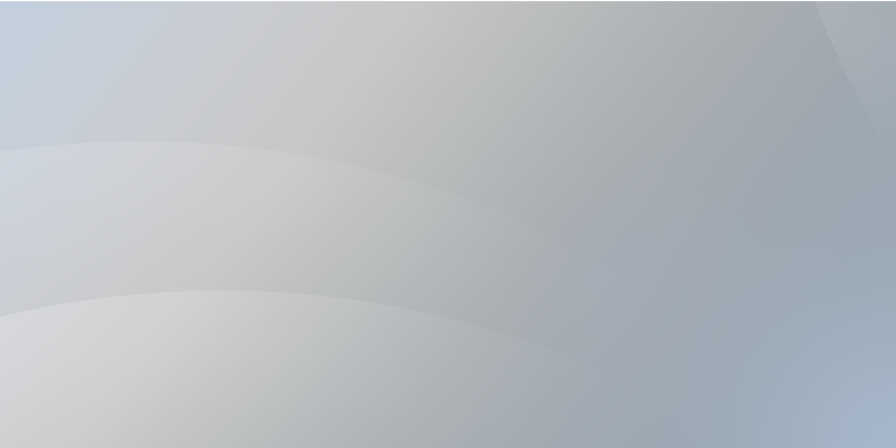
A Shadertoy shader for this background:

```glsl
const int STOP_COUNT = 8;
const float STOP_POS[STOP_COUNT] = float[](0.0, 0.13, 0.22, 0.34, 0.48, 0.60, 0.72, 0.85);
const vec3 STOP_COLOR[STOP_COUNT] = vec3[](
    vec3(0.762, 0.814, 0.870), vec3(0.783, 0.808, 0.842),
    vec3(0.788, 0.798, 0.815), vec3(0.775, 0.779, 0.776),
    vec3(0.715, 0.725, 0.730), vec3(0.662, 0.682, 0.694),
    vec3(0.625, 0.659, 0.691), vec3(0.605, 0.652, 0.698));
const vec2 GRADIENT_AXIS = vec2(0.358, -0.284);

// Glows
const vec3 CORNER_BLUE = vec3(0.648, 0.715, 0.790);
const vec2 CORNER_POS = vec2(2.0, 0.0);
const float CORNER_RADIUS = 0.46;
const vec3 LAVENDER = vec3(0.640, 0.672, 0.725);
const vec2 LAVENDER_POS = vec2(1.41, 0.37);
const float LAVENDER_RADIUS = 0.30;

// Discs: centre x, centre y, radius
const vec3 UPPER_DISC = vec3(0.3125, -1.4375, 2.122);
const vec3 LOWER_DISC = vec3(0.495, -1.7786, 2.130);
const vec3 RIGHT_DISC = vec3(3.797, 1.763, 2.122);
const float UPPER_ALPHA = 0.13;
const float LOWER_ALPHA = 0.20;
const float RIGHT_ALPHA = 0.08;
const float DISC_FADE_END = 1.50;
const float RIM_HEIGHT = 0.0026;

vec3 diagonalGradient(vec2 p) {
    float s = dot(p - vec2(0.0, 1.0), GRADIENT_AXIS);
    vec3 color = STOP_COLOR[0];
    for (int i = 1; i < STOP_COUNT; i++) {
        float blend = clamp((s - STOP_POS[i - 1]) / (STOP_POS[i] - STOP_POS[i - 1]), 0.0, 1.0);
        color = mix(color, STOP_COLOR[i], blend);
    }
    return color;
}

float glow(vec2 p, vec2 center, float radius) {
    vec2 d = (p - center) / radius;
    return exp(-2.0 * dot(d, d));
}

// Depth inside a disc, positive towards its centre
float discDepth(vec2 p, vec3 disc) {
    return disc.z - length(p - disc.xy);
}

// White veil, strongest at the rim and fading inwards
float veil(float depth, float fadeLength, float pixel) {
    float mask = smoothstep(-0.5 * pixel, 0.5 * pixel, depth);
    return mask * mix(1.0, 0.25, smoothstep(0.0, fadeLength, depth));
}

void mainImage(out vec4 fragColor, in vec2 fragCoord) {
    float pixel = 1.0 / iResolution.y;
    vec2 p = fragCoord * pixel;

    // Backdrop
    vec3 color = diagonalGradient(p);
    color = mix(color, LAVENDER, 0.45 * glow(p, LAVENDER_POS, LAVENDER_RADIUS));
    color = mix(color, CORNER_BLUE, glow(p, CORNER_POS, CORNER_RADIUS));

    // Translucent discs
    float fade = 1.0 - smoothstep(0.0, DISC_FADE_END, p.x);
    fade = mix(fade, clamp(1.0 - p.x / DISC_FADE_END, 0.0, 1.0), 0.5);
    float upper = UPPER_ALPHA * fade * veil(discDepth(p, UPPER_DISC), 0.36, pixel);
    float lower = LOWER_ALPHA * fade * veil(discDepth(p, LOWER_DISC), 0.45, pixel);
    float right = RIGHT_ALPHA * smoothstep(0.60, 0.95, p.y)
                * veil(discDepth(p, RIGHT_DISC), 0.40, pixel);
    color = mix(color, vec3(1.0), upper);
    color = mix(color, vec3(1.0), lower);
    color = mix(color, vec3(1.0), right);

    // Thin bright rim along the top
    float rim = clamp((p.y + 0.5 * pixel - (1.0 - RIM_HEIGHT)) / pixel, 0.0, 1.0);
    color = mix(color, vec3(1.0), rim);

    fragColor = vec4(color, 1.0);
}
```
